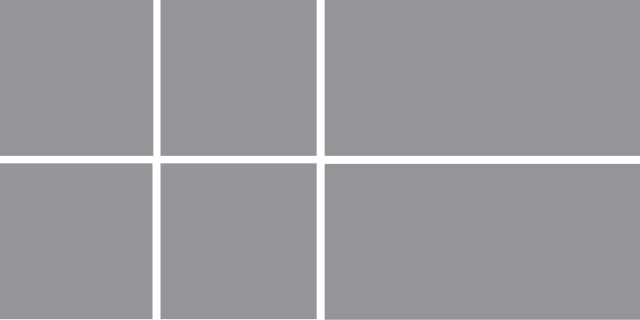
Give the GLSL for this background, as a Shadertoy shader.

```glsl
// Six flat grey panels in two rows and three columns, parted by white gutters.
// Each panel is a box whose coverage is the product of two softened spans;
// lengths are in units of the canvas height, with the origin at the lower left.

const vec3 GUTTER_COLOR = vec3(1.0);
const vec3 PANEL_COLOR = vec3(0.580, 0.584, 0.598);

// Left and right edges of the three columns; the outer ones run off the canvas
const vec3 COLUMN_LEFT = vec3(-0.1, 0.5016, 1.0146);
const vec3 COLUMN_RIGHT = vec3(0.4792, 0.9896, 2.1);

// Bottom and top edges of the lower and upper rows
const vec2 ROW_BOTTOM = vec2(0.0026, 0.5130);
const vec2 ROW_TOP = vec2(0.4896, 1.1);

// Small offsets of the lower panels
const float LOWER_LEFT_INSET = 0.0026;
const float LOWER_RIGHT_DROP = 0.0018;

// Share of a pixel, centred at p, that lies between two edges
float spanCoverage(float p, float low, float high, float pixel) {
    float inside = min(p - low, high - p);
    return clamp(inside / pixel + 0.5, 0.0, 1.0);
}

void mainImage(out vec4 fragColor, in vec2 fragCoord) {
    float pixel = 1.0 / iResolution.y;
    vec2 p = fragCoord * pixel;
    float coverage = 0.0;

    for (int row = 0; row < 2; row++) {
        for (int column = 0; column < 3; column++) {
            float right = COLUMN_RIGHT[column];
            float bottom = ROW_BOTTOM[row];
            float top = ROW_TOP[row];

            // The outer lower panels sit slightly out of line
            if (row == 0 && column == 0) right -= LOWER_LEFT_INSET;
            if (row == 0 && column == 2) {
                bottom -= LOWER_RIGHT_DROP;
                top -= LOWER_RIGHT_DROP;
            }

            float across = spanCoverage(p.x, COLUMN_LEFT[column], right, pixel);
            float upward = spanCoverage(p.y, bottom, top, pixel);
            coverage = max(coverage, across * upward);
        }
    }

    fragColor = vec4(mix(GUTTER_COLOR, PANEL_COLOR, coverage), 1.0);
}
```
